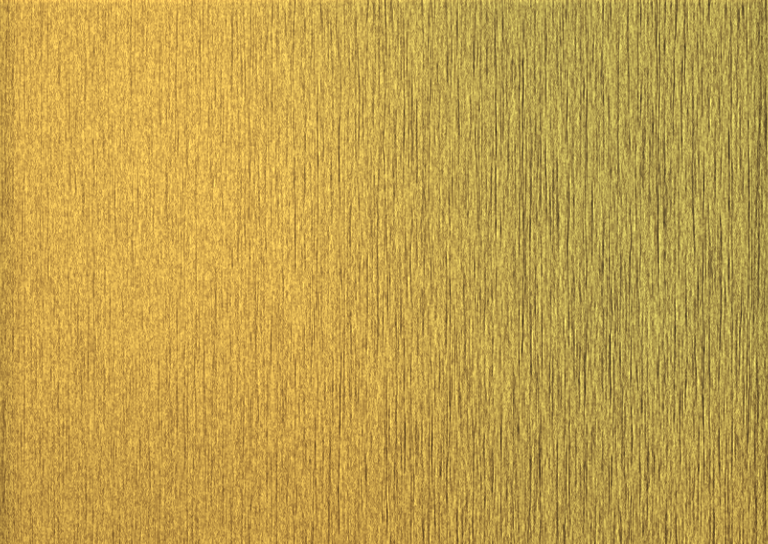
Write a WebGL 2 fragment shader that draws this texture.

```glsl
#version 300 es
precision highp float;
// Brushed gold sheet: a warm glow at the upper left turns olive to the right.
// Fine vertical fibres come from column noise, lit sideways as a relief,
// with many short broken hairline grooves that deepen towards the right.
uniform vec2 u_resolution;
out vec4 fragColor;

float hash(vec2 cell) {
    uvec2 q = uvec2(ivec2(cell) + 4096) * uvec2(1597u, 3812u);
    uint n = (q.x ^ (q.y * 2741u)) * 668265u;
    n = (n ^ (n >> 15)) * 2246822u;
    n ^= n >> 13;
    return float(n & 65535u) / 65535.0;
}

// Smooth noise running down one column, shifted so that rows never line up
float columnNoise(float column, float y, float seed) {
    y += 31.0 * hash(vec2(column, seed));
    float row = floor(y);
    float t = smoothstep(0.0, 1.0, y - row);
    return mix(hash(vec2(column + 517.0 * seed, row)),
               hash(vec2(column + 517.0 * seed, row + 1.0)), t);
}

float fibres(vec2 p, vec2 frequency, float seed) {
    p *= frequency;
    float column = floor(p.x);
    float t = smoothstep(0.0, 1.0, p.x - column);
    return mix(columnNoise(column, p.y, seed),
               columnNoise(column + 1.0, p.y, seed), t);
}

float surfaceHeight(vec2 p) {
    return 0.50 * fibres(p, vec2(230.0, 26.0), 1.0)
         + 0.50 * fibres(p, vec2(330.0, 85.0), 2.0);
}

// Hairlines, one per column, that wander a little and break off:
// x is the dark cut, y the lit edge on its right
vec2 hairlines(vec2 p, float density, float seed) {
    float column = floor(p.x * density);
    float wander = columnNoise(column, p.y * 22.0, seed) - 0.5;
    float place = 0.25 + 0.5 * columnNoise(column, p.y * 4.0, seed + 40.0);
    float side = fract(p.x * density) - place - 0.20 * wander;
    side /= density;
    float strength = smoothstep(0.38, 0.80, columnNoise(column, p.y * 13.0, seed + 1.0));
    strength *= 0.25 + 0.75 * columnNoise(column, p.y * 85.0, seed + 2.0);
    return strength * vec2(smoothstep(0.0024, 0.0006, abs(side)),
                           smoothstep(0.0024, 0.0006, abs(side - 0.0028)));
}

void main() {
    vec2 uv = gl_FragCoord.xy / u_resolution;
    vec2 p = gl_FragCoord.xy / u_resolution.y;

    // Broad light and hue
    float olive = smoothstep(0.28, 0.85, uv.x + 0.22 * (uv.y - 0.5));
    olive *= 1.0 - 0.55 * smoothstep(0.45, 0.0, uv.y) * smoothstep(0.6, 1.0, uv.x);
    vec3 color = mix(vec3(0.82, 0.645, 0.29), vec3(0.71, 0.625, 0.31), olive);
    vec2 fromGlow = (uv - vec2(0.25, 0.80)) / vec2(0.36, 0.55);
    float glow = exp(-dot(fromGlow, fromGlow));
    float light = 0.965 + 0.10 * glow;
    light -= 0.05 * smoothstep(0.4, 0.0, uv.y);
    light -= 0.10 * smoothstep(0.03, 0.0, uv.x) + 0.08 * smoothstep(0.96, 1.0, uv.x);
    light += 0.10 * smoothstep(0.992, 1.0, uv.y);

    // Fibre relief and two sizes of speckle
    float depth = mix(0.38, 1.0, smoothstep(0.12, 0.85, uv.x));
    float relief = surfaceHeight(p) - surfaceHeight(p + vec2(0.0033, 0.0));
    float speckle = 0.8 * fibres(p, vec2(300.0, 130.0), 3.0)
                  + 1.2 * fibres(p, vec2(520.0, 290.0), 4.0) - 1.0;
    float tone = 0.38 * depth * relief + 0.21 * speckle;

    // Hairline grooves in three densities
    vec2 lines = hairlines(p, 60.0, 6.0) + 0.8 * hairlines(p, 97.0, 10.0)
               + 0.6 * hairlines(p, 143.0, 14.0);
    lines = min(lines, 1.0);
    tone += depth * (0.045 - 0.38 * lines.x + 0.12 * lines.y);

    // Crests lean yellow, hollows lean brown and grey
    color *= max(light + tone, 0.2);
    color += vec3(-0.03, 0.12, 0.06) * clamp(tone, -0.15, 0.4);
    color += vec3(0.0, 0.015, 0.012) * glow;
    vec3 hollow = mix(vec3(0.42, 0.31, 0.14), vec3(0.38, 0.33, 0.20), olive);
    color = mix(color, hollow, 0.30 * lines.x * depth);
    fragColor = vec4(clamp(color, 0.0, 1.0), 1.0);
}
```
